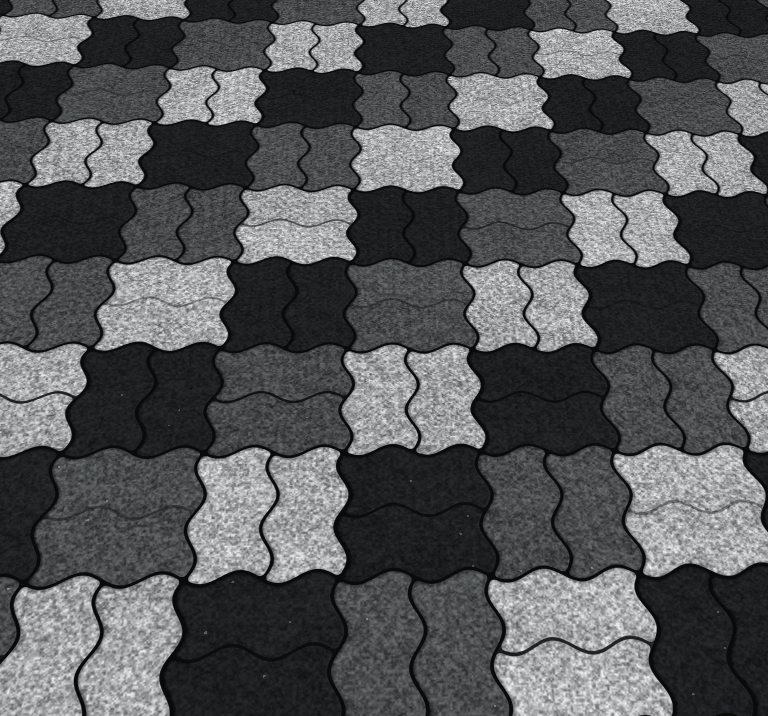
This texture is drawn by a Shadertoy shader. Its source:

```glsl
// Wavy interlocking paving in black, grey and pale granite, seen in perspective.

const float WAVE = 0.048;       // edge waviness, in blocks
const float JOINT = 0.012;      // half width of a joint
const float CORNER = 0.05;      // corner radius of a stone
const float BEVEL = 0.04;       // reach of the worn edge
const float TAU = 6.2831853;
const vec3 JOINT_COLOR = vec3(0.035, 0.038, 0.04);
const vec3 BLACK = vec3(0.115, 0.12, 0.125);
const vec3 GREY = vec3(0.285, 0.295, 0.297);
const vec3 PALE = vec3(0.655, 0.66, 0.665);

float hash(vec2 p) {
    return fract(sin(dot(p, vec2(127.1, 311.7))) * 43758.5453);
}

float valueNoise(vec2 p) {
    vec2 i = floor(p), f = fract(p);
    f = f * f * (3.0 - 2.0 * f);
    float low = mix(hash(i), hash(i + vec2(1, 0)), f.x);
    float high = mix(hash(i + vec2(0, 1)), hash(i + vec2(1, 1)), f.x);
    return mix(low, high, f.y);
}

// Positive distance from a point inside a rounded box to its edge.
float insideBox(vec2 p, vec2 halfSize, float radius) {
    vec2 q = abs(p) - halfSize + radius;
    return radius - length(max(q, 0.0)) - min(max(q.x, q.y), 0.0);
}

// Canvas position (0 to 1) to ground position, one unit per square block.
vec2 groundPosition(vec2 uv) {
    mat3 view = mat3(1.8665, 0.0513, 0.11,
                     0.5026, 1.9679, 1.0,
                     4.0276, 1.7665, 9.09);
    vec3 g = inverse(view) * vec3(uv, 1.0);
    return g.xy / g.z;
}

vec2 bendEdges(vec2 p) {
    return p - WAVE * sin(2.0 * TAU * (p.yx - vec2(0.0, 0.225)));
}

float jointCover(float inside, float blur) {
    return 1.0 - smoothstep(JOINT - blur, JOINT + blur, inside);
}

// Speckled stone; kind is 0 black, 1 grey, 2 pale.
vec3 granite(vec2 p, float kind, float seed) {
    float grain = 0.55 * valueNoise(p * 46.0 + seed * 31.0)
                + 0.45 * valueNoise(p * 87.0 + seed * 17.0) - 0.5;
    float mottle = valueNoise(p * 5.0 + seed * 9.0) - 0.5;
    vec3 base = kind < 0.5 ? BLACK : (kind < 1.5 ? GREY : PALE);
    float contrast = kind < 0.5 ? 0.11 : (kind < 1.5 ? 0.30 : 0.62);
    float fleck = step(0.9975, hash(floor(p * 70.0))) * (kind < 1.5 ? 0.22 : 0.0);
    return base * (0.96 + 0.08 * seed + 0.12 * mottle) + contrast * grain + fleck;
}

void mainImage(out vec4 fragColor, in vec2 fragCoord) {
    vec2 ground = groundPosition(fragCoord / iResolution.xy);
    float blur = 0.5 * length(fwidth(ground));
    vec2 bent = bendEdges(ground);
    vec2 block = floor(bent), f = fract(bent);

    // Colours run along diagonals; the split direction alternates.
    float kind = mod(block.x - block.y, 3.0);
    bool acrossSplit = mod(block.x + block.y, 2.0) < 0.5;

    // Two stones in each block.
    vec2 along = acrossSplit ? f.yx : f;
    vec2 stone = vec2(0.5 * fract(2.0 * along.x) - 0.25, along.y - 0.5);
    vec2 halfSize = vec2(0.25, 0.5);
    float seed = hash(block + 0.37 * floor(2.0 * along.x));
    float blockInside = insideBox(f - 0.5, vec2(0.5), CORNER);
    float stoneInside = insideBox(stone, halfSize, CORNER);

    // Cross joints fade with distance and are partly filled in some blocks.
    float seam = 1.0;
    if (acrossSplit) {
        float filled = step(0.55, hash(block + 4.3));
        seam = mix(0.85, 0.4, filled) * mix(1.0, 0.35, smoothstep(1.5, 4.5, block.y));
    }
    float gap = max(jointCover(blockInside, blur), seam * jointCover(stoneInside, blur));

    // Worn edges: lit on the right, shaded on the left.
    vec2 e = stone / halfSize;
    e = acrossSplit ? e.yx : e;
    vec2 facing = sign(e) * pow(abs(e), vec2(10.0));
    float edge = 1.0 - smoothstep(JOINT, BEVEL, mix(blockInside, stoneInside, seam));
    float light = edge * dot(facing, vec2(0.35, -0.15));

    vec3 color = granite(ground, kind, seed);
    color = color * (1.0 - 0.2 * edge + 0.5 * light) + 0.12 * light;
    color = mix(color, JOINT_COLOR, gap);
    fragColor = vec4(clamp(color, 0.0, 1.0), 1.0);
}
```
